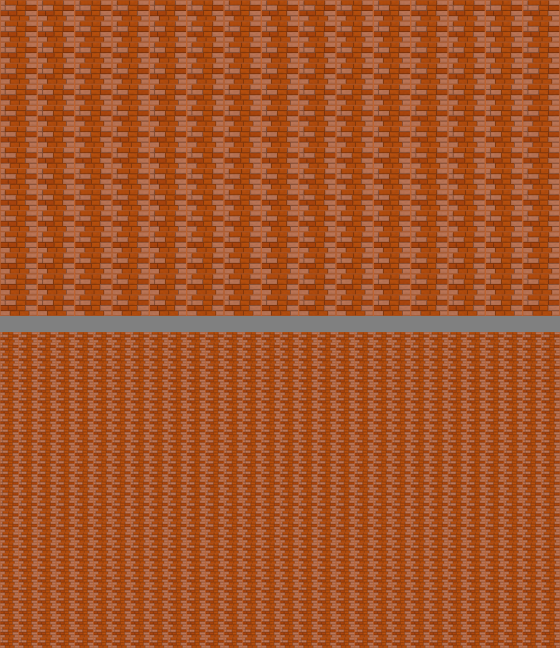
Top: one tile. Bottom: repeated 2 by 2.
A Shadertoy shader for this pattern:

```glsl
// Brick wall panel repeated on a whole-number grid: four courses of rust and
// pale clay bricks per panel, thin dark joints and an orange seam around it.
// Bricks are rounded boxes; grain is gradient noise that wraps in each panel.

const vec2 REPEATS = vec2(15.0, 15.0);
const float COURSES = 4.0;
const float JOINT_HALF = 0.010;           // half widths, in panel heights
const vec2 SEAM_HALF = vec2(0.030, 0.018);
const float CORNER = 0.025;
const vec2 GRAIN_CELLS = vec2(12.0, 10.0);
const float GRAIN = 0.06;
const float SHADE = 0.05;                 // top to bottom shading of a brick

const vec3 CLAY = vec3(0.715, 0.445, 0.325);
const vec3 RUST_LIGHT = vec3(0.70, 0.305, 0.05);
const vec3 RUST_DARK = vec3(0.645, 0.26, 0.05);
const vec3 MORTAR = vec3(0.22, 0.10, 0.05);
const vec3 SEAM = vec3(0.75, 0.39, 0.19);

// Inner joints of each course, top to bottom, and which bricks are clay
const vec3 JOINTS[4] = vec3[4](
    vec3(0.14, 0.47, 0.70), vec3(0.14, 0.43, 0.69),
    vec3(0.22, 0.45, 0.68), vec3(0.27, 0.52, 0.78));
const vec4 IS_CLAY[4] = vec4[4](
    vec4(1, 0, 0, 1), vec4(1, 1, 0, 0),
    vec4(0, 0, 0, 1), vec4(1, 0, 0, 1));

float hash(vec2 p) {
    vec3 q = fract(p.xyx * 0.1031);
    q += dot(q, q.yzx + 33.33);
    return fract((q.x + q.y) * q.z);
}

float cornerSlope(vec2 cell, vec2 offset) {
    float a = 6.2832 * hash(mod(cell, GRAIN_CELLS) + 7.0);
    return dot(vec2(cos(a), sin(a)), offset);
}

float gradientNoise(vec2 p) {
    vec2 i = floor(p), f = p - i;
    vec2 u = f * f * f * (f * (f * 6.0 - 15.0) + 10.0);
    vec2 e = vec2(1.0, 0.0);
    return mix(mix(cornerSlope(i, f), cornerSlope(i + e.xy, f - e.xy), u.x),
               mix(cornerSlope(i + e.yx, f - e.yx), cornerSlope(i + e.xx, f - e.xx), u.x), u.y);
}

float roundedBox(vec2 p, vec2 halfSize, float r) {
    vec2 q = abs(p) - halfSize + r;
    return length(max(q, 0.0)) + min(max(q.x, q.y), 0.0) - r;
}

// Line coverage that keeps its weight when thinner than one pixel
float stroke(float dist, float halfWidth, float pixel) {
    float w = max(halfWidth, 0.5 * pixel);
    return clamp(0.5 + (w - dist) / pixel, 0.0, 1.0) * halfWidth / w;
}

void mainImage(out vec4 fragColor, in vec2 fragCoord) {
    vec2 panel = fract(fragCoord / iResolution.xy * REPEATS);
    float pixel = REPEATS.y / iResolution.y;
    float aspect = iResolution.x * REPEATS.y / (iResolution.y * REPEATS.x);

    // Find the course and the brick within it
    float depth = (1.0 - panel.y) * COURSES;
    int course = int(clamp(floor(depth), 0.0, COURSES - 1.0));
    float down = depth - float(course);
    vec3 joints = JOINTS[course];
    float left = 0.0, right = 1.0;
    int brick = 0;
    for (int i = 0; i < 3; i++) {
        if (panel.x >= joints[i]) {
            left = joints[i];
            brick = i + 1;
        } else {
            right = min(right, joints[i]);
        }
    }

    // Brick colour, shading and grain
    float tone = hash(vec2(float(brick), float(course)) + 3.0);
    vec3 color = mix(mix(RUST_DARK, RUST_LIGHT, tone), CLAY, IS_CLAY[course][brick]);
    color *= 1.0 + SHADE * (0.5 - down) + GRAIN * gradientNoise(panel * GRAIN_CELLS);

    // Mortar joints
    vec2 halfSize = 0.5 * vec2((right - left) * aspect, 1.0 / COURSES);
    vec2 local = vec2((panel.x - 0.5 * (left + right)) * aspect, (down - 0.5) / COURSES);
    float inside = max(-roundedBox(local, halfSize, CORNER), 0.0);
    color = mix(color, MORTAR, stroke(inside, JOINT_HALF, pixel));

    // Orange seam between panels
    vec2 edge = min(panel, 1.0 - panel) * vec2(aspect, 1.0);
    float seam = max(stroke(edge.x, SEAM_HALF.x, pixel), stroke(edge.y, SEAM_HALF.y, pixel));
    color = mix(color, SEAM, seam);

    fragColor = vec4(color, 1.0);
}
```
